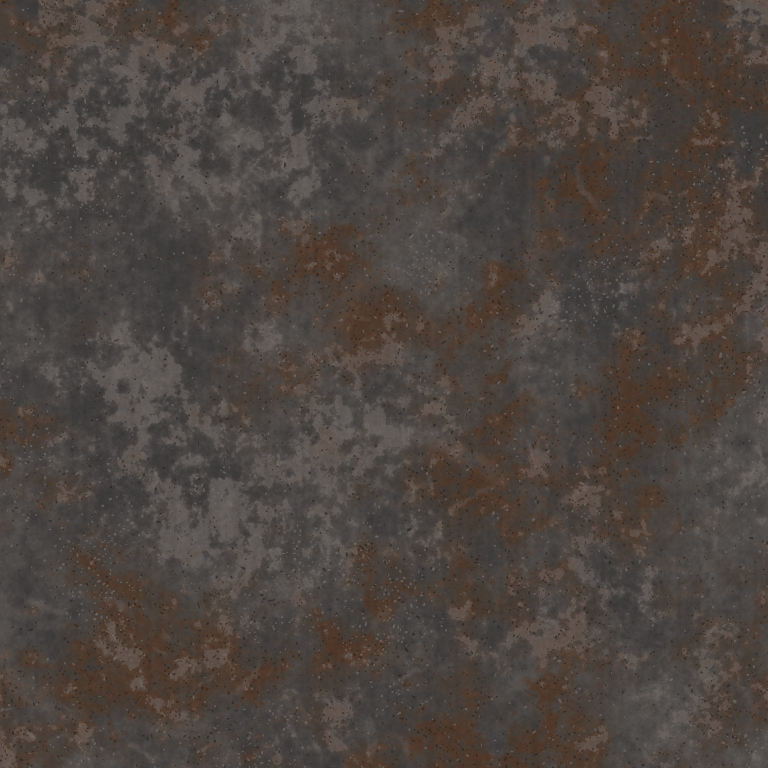
Write a WebGL 1 fragment shader that draws this texture.

```glsl
precision highp float;
// Weathered dark metal: grey clouds, rust stains, pale flaking, curved scuffs and specks.
uniform vec2 u_resolution;

#define STAIN_SCALE 5.0
#define STAIN_LEVEL 0.52
#define RUST_LEVEL 0.58
#define FLAKE_SCALE 75.0
#define FLAKE_LEVEL 0.66
#define SCUFF_STRENGTH 0.60
#define SPECK_CELLS 165.0
#define GRAIN_STRENGTH 0.15
#define BRUSH_STRENGTH 0.07

const float PI = 3.14159;
const vec3 DARK_GREY = vec3(0.240, 0.231, 0.230);
const vec3 LIGHT_GREY = vec3(0.342, 0.325, 0.315);
const vec3 BROWN = vec3(0.275, 0.227, 0.190);
const vec3 RUST = vec3(0.325, 0.192, 0.115);
const vec3 PALE = vec3(0.435, 0.408, 0.395);
const vec3 PIT = vec3(0.155, 0.125, 0.105);

float hash(vec2 p) {
  vec3 q = fract(p.xyx * 0.1031);
  q += dot(q, q.yzx + 33.33);
  return fract((q.x + q.y) * q.z);
}

vec2 hash2(vec2 p) {
  return vec2(hash(p + 17.3), hash(p + 71.9));
}

float noise(vec2 p) {
  vec2 i = floor(p), f = fract(p);
  f = f * f * (3.0 - 2.0 * f);
  return mix(mix(hash(i), hash(i + vec2(1.0, 0.0)), f.x),
             mix(hash(i + vec2(0.0, 1.0)), hash(i + 1.0), f.x), f.y);
}

float fbm(vec2 p) {
  float sum = 0.0, weight = 0.5, total = 0.0;
  for (int i = 0; i < 6; i++) {
    sum += weight * noise(p);
    total += weight;
    weight *= 0.62;
    p = mat2(1.6, 1.2, -1.2, 1.6) * p + 19.7;
  }
  return sum / total;
}

// Tapered arcs, one per cell; radius and width are in cells.
float scuffs(vec2 p, float cells, float width, float span, float amount) {
  p *= cells;
  vec2 home = floor(p);
  float result = 0.0;
  for (int y = -1; y <= 1; y++) {
    for (int x = -1; x <= 1; x++) {
      vec2 cell = home + vec2(float(x), float(y));
      vec2 rnd = hash2(cell + cells);
      vec2 d = p - cell - hash2(cell + 3.0 * cells);
      float radius = mix(0.3, 0.85, rnd.x);
      float turn = abs(mod(atan(d.y, d.x) - 2.0 * PI * rnd.y + PI, 2.0 * PI) - PI);
      float taper = 1.0 - smoothstep(0.3 * span, span, turn);
      float line = 1.0 - smoothstep(0.2 * width, width, abs(length(d) - radius));
      float shown = step(hash(cell + 5.0 * cells), amount);
      result = max(result, line * taper * shown * mix(0.5, 1.0, rnd.x));
    }
  }
  return result;
}

// Scattered dots on a tilted, jittered grid, more of them where density is high.
float specks(vec2 p, float cells, float density) {
  vec2 q = mat2(0.8, 0.6, -0.6, 0.8) * p * cells;
  q += 1.6 * vec2(noise(0.37 * q), noise(0.37 * q + 50.0));
  vec2 cell = floor(q);
  vec2 center = 0.28 + 0.44 * hash2(cell + cells);
  float radius = mix(0.10, 0.28, hash(cell + 9.1));
  float blur = 0.6 * cells / u_resolution.y;
  float dotMask = 1.0 - smoothstep(radius - blur, radius + blur, length(q - cell - center));
  return dotMask * step(hash(cell + 41.7), density);
}

void main() {
  vec2 p = gl_FragCoord.xy / u_resolution.y;
  vec2 warp = vec2(fbm(p * 9.0 + 3.1), fbm(p * 9.0 + 57.0)) - 0.5;
  vec2 bent = p + 0.06 * warp;
  float fine = fbm(p * FLAKE_SCALE + 11.0);
  float mottle = fbm(p * 28.0 + 83.0);

  // Cloudy grey ground
  float cloud = 0.6 * fbm(bent * 5.0 + 31.0) + 0.4 * mottle + 0.35 * (fine - 0.5);
  vec3 color = mix(DARK_GREY, LIGHT_GREY, smoothstep(0.28, 0.74, cloud));

  // Brown stains with broken rust inside
  float stain = fbm(bent * STAIN_SCALE + 7.0);
  float brown = smoothstep(-0.12, 0.14, stain - STAIN_LEVEL + 0.7 * (mottle - 0.5));
  float rustField = stain - RUST_LEVEL + 0.7 * (fine - 0.5) + 0.6 * (mottle - 0.5);
  color = mix(color, BROWN, 0.72 * brown);
  color = mix(color, RUST, 0.55 * smoothstep(-0.04, 0.20, rustField));

  // Pale flakes in ragged clusters
  float patches = fbm(bent * vec2(6.0, 4.5) + 139.0);
  float flakeField = patches - FLAKE_LEVEL + 0.8 * (fine - 0.5) + 0.7 * (mottle - 0.5);
  flakeField -= 0.2 * (stain - 0.5);
  color = mix(color, PALE, 0.22 * smoothstep(-0.16, 0.10, flakeField));
  color = mix(color, PALE, 0.42 * smoothstep(0.0, 0.07, flakeField));

  // Wide faint wipes, short scrapes and chips
  float wear = smoothstep(0.28, 0.56, 0.5 * (fine + mottle));
  float wipes = scuffs(bent, 4.5, 0.085, 1.0, 0.6);
  float scrapes = scuffs(bent + 0.37, 12.0, 0.085, 0.7, 0.4);
  float chips = scuffs(bent + 0.71, 28.0, 0.12, 0.5, 0.35) * smoothstep(0.36, 0.58, patches);
  float scuff = max(0.55 * wipes, max(0.6 * scrapes, chips)) * wear;
  color = mix(color, PALE, SCUFF_STRENGTH * scuff);

  // Light specks and dark pits
  float cluster = smoothstep(0.50, 0.72, fbm(p * 8.0 + 211.0));
  color = mix(color, PALE, 0.75 * specks(p, SPECK_CELLS, 0.05 + 0.4 * cluster));
  color = mix(color, PIT, 0.6 * specks(p + 0.313, 1.1 * SPECK_CELLS, 0.04 + 0.25 * brown));

  // Vertical brushing and fine grain
  float brush = noise(p * vec2(190.0, 9.0)) - 0.5;
  float grain = 0.6 * noise(p * 380.0) + 0.4 * noise(p.yx * 170.0 + 7.0) - 0.5;
  color *= 1.0 + BRUSH_STRENGTH * brush + GRAIN_STRENGTH * grain;
  gl_FragColor = vec4(color, 1.0);
}
```
